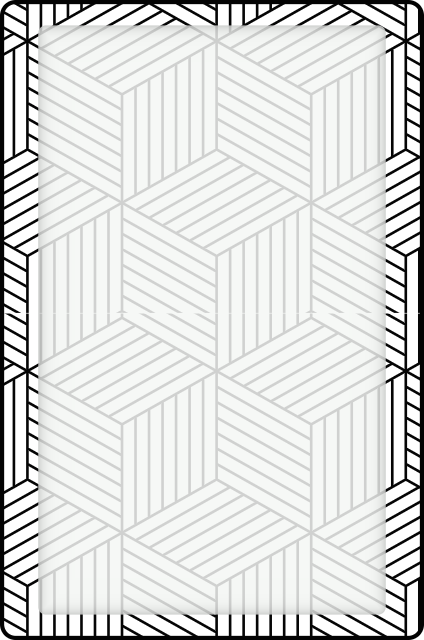
This pattern is drawn by a Shadertoy shader. Its source:

```glsl
// Rounded card with a lattice of striped isometric cubes: black on the border,
// pale grey under a translucent inset panel with a soft inner shadow.
// Each point is folded into one hexagonal cube, then into one of its three faces.

#define CUBE_HALF_W 0.1478              // lengths are in canvas heights
#define CUBE_SLANT 0.0833               // vertical rise of a slanted edge
#define CUBE_SIDE 0.1693                // length of a vertical edge
#define CUBE_ORIGIN vec2(0.0072, -0.0999)
#define STRIPES 7.0                     // stripes on each face
#define LINE_WIDTH 0.0041
#define SEAM_Y -0.0104                  // the lattice restarts below this line
#define SEAM_SHIFT 0.0104
#define PANEL_HALF vec2(0.2715, 0.4603)
#define OUTLINE_WIDTH 0.0065
#define PANEL_PAPER vec3(0.963, 0.971, 0.963)
#define PANEL_INK vec3(0.815, 0.820, 0.815)

float roundedBox(vec2 p, vec2 halfSize, float radius) {
    vec2 q = abs(p) - halfSize + radius;
    return length(max(q, 0.0)) + min(max(q.x, q.y), 0.0) - radius;
}

// Coverage of the region where the distance d is negative
float fill(float d, float pixel) {
    return clamp(0.5 - d / pixel, 0.0, 1.0);
}

// Offset from the front corner of the cube that holds p (y points down)
vec2 foldToCube(vec2 p, float slope) {
    float rowStep = CUBE_SIDE + CUBE_SLANT;
    float x = mod(p.x + CUBE_HALF_W, 2.0 * CUBE_HALF_W) - CUBE_HALF_W;
    float top = slope * abs(x) - 2.0 * CUBE_SLANT;
    float y = mod(p.y - top, 2.0 * rowStep) + top;
    if (y < CUBE_SIDE - slope * abs(x)) return vec2(x, y);
    return vec2(x - CUBE_HALF_W * (x < 0.0 ? -1.0 : 1.0), y - rowStep);
}

// Distance to the nearest of the evenly spaced lines across a face
float stripeDistance(float t, float extent) {
    float spacing = extent / STRIPES;
    return abs(fract(t / spacing + 0.5) - 0.5) * spacing;
}

// Distance to the two face edges that cross the stripes
float edgeDistance(float t, float extent) {
    return min(abs(t), abs(extent - abs(t)));
}

float cubeLines(vec2 p) {
    float slope = CUBE_SLANT / CUBE_HALF_W;
    float slantCos = inversesqrt(1.0 + slope * slope);
    vec2 c = foldToCube(p, slope);
    float falling = (c.y - slope * c.x) * slantCos;
    float rising = (c.y + slope * c.x) * slantCos;
    float side = CUBE_SIDE * slantCos;
    float lid = 2.0 * CUBE_SLANT * slantCos;

    if (max(falling, rising) < 0.0)     // top face
        return min(stripeDistance(rising, lid), edgeDistance(falling, lid));
    if (c.x < 0.0)                      // left face
        return min(stripeDistance(falling, side), edgeDistance(c.x, CUBE_HALF_W));
    return min(stripeDistance(c.x, CUBE_HALF_W), edgeDistance(rising, side));
}

void mainImage(out vec4 fragColor, in vec2 fragCoord) {
    float pixel = 1.0 / iResolution.y;
    vec2 p = (fragCoord - 0.5 * iResolution.xy) * pixel;
    p.y = -p.y;

    // Cube lattice, offset below a faint horizontal seam
    vec2 q = p - CUBE_ORIGIN;
    if (p.y > SEAM_Y) q.y -= SEAM_SHIFT;
    float ink = fill(cubeLines(q) - 0.5 * LINE_WIDTH, pixel);
    ink *= 1.0 - 0.6 * fill(abs(p.y - SEAM_Y) - 0.0008, pixel);

    // Border stripes and pale panel
    vec3 color = mix(vec3(1.0), vec3(0.02), ink);
    float panel = roundedBox(p, PANEL_HALF, 0.012);
    vec3 panelColor = mix(PANEL_PAPER, PANEL_INK, ink);
    panelColor *= 1.0 - 0.16 * exp(min(panel, 0.0) / 0.009);
    color = mix(color, panelColor, fill(panel, pixel));

    // Black outline and white outside the rounded corners
    float card = roundedBox(p, 0.5 * iResolution.xy * pixel, 0.0245);
    color = mix(color, vec3(0.01), fill(-card - OUTLINE_WIDTH, pixel));
    color = mix(vec3(1.0), color, fill(card, pixel));
    fragColor = vec4(color, 1.0);
}
```
